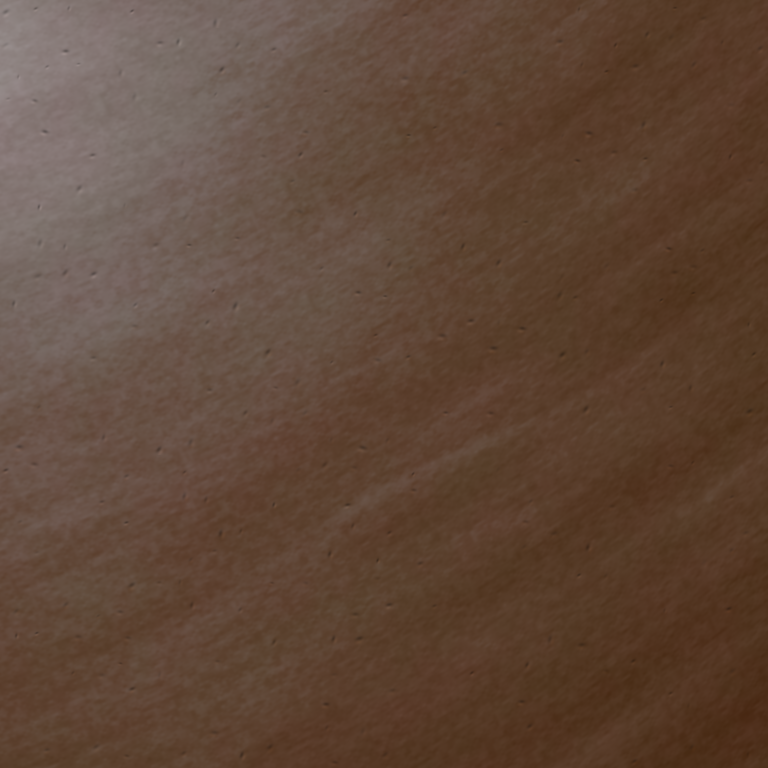
Reproduce this texture procedurally as a WebGL 1 fragment shader.

```glsl
precision highp float;
// Worn brown wood under a soft window glare from the upper left.
// Stretched noise follows curved grain lines; ridges, mottling and
// sparse cellular pits are layered over a tone-to-colour ramp.

#define GRAIN_SLOPE 0.36
#define GRAIN_BEND 0.21
#define GLARE_FALLOFF 1.75
#define STREAK_AMOUNT 0.17
#define FIBRE_AMOUNT 0.07
#define RIDGE_AMOUNT 0.11
#define MOTTLE_AMOUNT 0.12
#define TINT_AMOUNT 0.014
#define PIT_CELLS 27.0
#define PIT_SHARE 0.32
#define PIT_DEPTH 0.30

uniform vec2 u_resolution;

float hash(vec2 p) {
  vec3 q = fract(vec3(p.xyx) * 0.1031);
  q += dot(q, q.yzx + 33.33);
  return fract((q.x + q.y) * q.z);
}

float noise(vec2 p) {
  vec2 cell = floor(p);
  vec2 f = fract(p);
  f = f * f * (3.0 - 2.0 * f);
  float low = mix(hash(cell), hash(cell + vec2(1.0, 0.0)), f.x);
  float high = mix(hash(cell + vec2(0.0, 1.0)), hash(cell + 1.0), f.x);
  return mix(low, high, f.y);
}

// Noise centred on zero, with an offset that keeps layers independent.
float wobble(vec2 p, float layer) {
  return noise(p + layer * 37.0 + 50.0) - 0.5;
}

// Short ridges: a crisp upper edge that fades out downwards.
float ridges(vec2 grain) {
  float lane = grain.y * 8.0 + 0.5 * wobble(grain * vec2(3.0, 2.0), 9.0);
  float id = floor(lane);
  float height = fract(lane);
  float along = noise(vec2(grain.x * 3.0 + id * 7.3 + 60.0, id + 40.0));
  float profile = height * height * (1.0 - smoothstep(0.90, 1.0, height));
  return profile * smoothstep(0.45, 0.85, along);
}

// Signed pits: a dark hollow with a faint lit rim beside it.
float pits(vec2 p) {
  vec2 cell = floor(p * PIT_CELLS);
  vec2 seed = cell + 11.0;
  vec2 centre = 0.2 + 0.6 * vec2(hash(seed), hash(seed + 71.0));
  vec2 d = (fract(p * PIT_CELLS) - centre) / PIT_CELLS;
  float turn = 0.55 + 1.6 * (hash(seed + 23.0) - 0.5);
  float c = cos(turn);
  float s = sin(turn);
  d = vec2(c * d.x + s * d.y, c * d.y - s * d.x);
  float size = mix(0.0016, 0.0032, hash(seed + 131.0));
  vec2 q = d / (size * vec2(1.5, 0.8));
  vec2 rim = q + vec2(0.4, 1.8);
  float strength = step(hash(seed + 193.0), PIT_SHARE);
  strength *= mix(0.25, 1.0, hash(seed + 241.0));
  return strength * (0.5 * exp(-dot(rim, rim)) - exp(-dot(q, q)));
}

vec3 woodColour(float tone) {
  vec3 umber = vec3(0.315, 0.203, 0.122);
  vec3 brown = vec3(0.360, 0.252, 0.182);
  vec3 taupe = vec3(0.460, 0.400, 0.378);
  vec3 glare = vec3(0.565, 0.520, 0.515);
  vec3 colour = mix(umber, brown, min(tone / 0.2, 1.0));
  colour = mix(colour, taupe, clamp((tone - 0.2) / 0.4, 0.0, 1.0));
  return mix(colour, glare, clamp((tone - 0.6) / 0.4, 0.0, 1.2));
}

void main() {
  vec2 p = gl_FragCoord.xy / u_resolution;

  // Coordinates along and across the gently curving grain.
  float across = p.y - GRAIN_SLOPE * p.x - GRAIN_BEND * p.x * p.x;
  vec2 grain = vec2(p.x + 0.45 * p.y, across);

  // Broad glare, darkening towards the right.
  float tone = 1.1 * exp(-GLARE_FALLOFF * distance(p, vec2(-0.05, 0.95)));
  tone -= 0.10 * p.x;

  // Long soft streaks, finer fibres and ridges.
  tone += STREAK_AMOUNT * wobble(grain * vec2(2.6, 13.0), 1.0);
  tone += 0.5 * STREAK_AMOUNT * wobble(grain * vec2(4.5, 27.0), 2.0);
  tone += FIBRE_AMOUNT * wobble(grain * vec2(13.0, 75.0), 3.0);
  tone += RIDGE_AMOUNT * (ridges(grain) - 0.1);

  // Small slightly stretched mottling.
  tone += MOTTLE_AMOUNT * wobble(grain * vec2(85.0, 165.0), 4.0);
  tone += 0.6 * MOTTLE_AMOUNT * wobble(grain * vec2(190.0, 260.0), 5.0);

  // Faint red-green drift, then the pits.
  vec3 colour = woodColour(tone);
  float tint = wobble(grain * vec2(5.0, 12.0), 6.0);
  tint += 0.7 * wobble(p * 38.0, 7.0);
  colour += TINT_AMOUNT * tint * vec3(0.8, -0.5, 0.3);
  colour *= 1.0 + PIT_DEPTH * pits(p);

  gl_FragColor = vec4(clamp(colour, 0.0, 1.0), 1.0);
}
```
